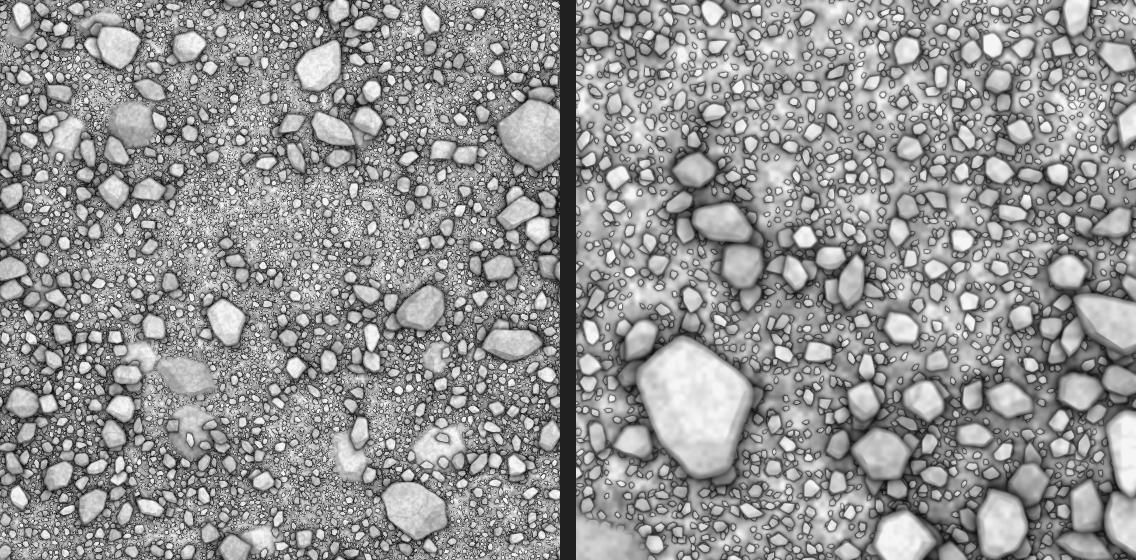
Left, the full canvas; right, a detail of the centre.
Reproduce this texture map procedurally as a three.js fragment shader.

```glsl
// Grey crushed gravel: dusty ground under layers of faceted stones, from grit to boulders.
// Each layer scatters one rounded polygon per grid cell, with facets, a dark rim and
// a contact shadow. Cells wrap around, so the map tiles.

varying vec2 vUv;

const float TAU = 6.28319;
const float EDGE = 0.001;          // half width of a smoothed edge
const vec2 LIGHT = vec2(0.35, 0.94);
const float GROUND_TONE = 0.73;
const float STONE_TONE = 0.76;     // darkest stone top
const float STONE_RANGE = 0.18;    // spread of stone tops
const float FACET_LIGHT = 0.10;
const float FACET_DARK = 0.17;
const float RIM_TONE = 0.60;
const float RIM_WIDTH = 0.005;
const float SHADOW = 0.64;
const float SHADOW_WIDTH = 0.006;
const float GRAIN = 0.20;
const int SIDES = 7;

float hash(vec2 p, float seed) {
  vec3 q = fract(p.xyx * vec3(0.1031, 0.1030, 0.0973) + seed * 0.137);
  q += dot(q, q.yzx + 33.33);
  return fract((q.x + q.y) * q.z);
}

// Value noise with n cells across, wrapping at the borders.
float noise(vec2 uv, float n) {
  vec2 p = uv * n, i = floor(p), f = fract(p);
  f = f * f * (3.0 - 2.0 * f);
  vec2 a = mod(i, n), b = mod(i + 1.0, n);
  return mix(mix(hash(a, 3.0), hash(vec2(b.x, a.y), 3.0), f.x),
             mix(hash(vec2(a.x, b.y), 3.0), hash(b, 3.0), f.x), f.y);
}

float fbm(vec2 uv, float n) {
  float sum = 0.0, amp = 0.53;
  for (int i = 0; i < 4; i++) {
    sum += amp * noise(uv, n);
    n *= 2.0;
    amp *= 0.5;
  }
  return sum;
}

// High where coarse stones gather, low in dusty patches.
float clumpMap(vec2 uv) {
  return 0.6 * noise(uv, 5.0) + 0.4 * noise(uv + 0.37, 11.0);
}

float smoothMax(float a, float b, float k) {
  float h = max(k - abs(a - b), 0.0) / k;
  return max(a, b) + 0.25 * h * h * k;
}

// Lays one layer of stones over tone; lengths inside are in cells.
void stones(inout float tone, vec2 uv, float n, float cover, float clump,
            float size, float spin, float buried, float surface, float seed) {
  vec2 p = uv * n;
  float soft = EDGE * n;
  for (int j = -1; j <= 1; j++) {
    for (int i = -1; i <= 1; i++) {
      vec2 cell = floor(p) + vec2(float(i), float(j));
      vec2 id = mod(cell, n);
      vec2 center = cell + 0.5 + 0.56 * (vec2(hash(id, seed), hash(id, seed + 1.0)) - 0.5);
      vec2 q = p - center;
      if (dot(q, q) > 0.85) continue;
      if (hash(id, seed + 2.0) > cover + clump * (clumpMap(center / n) - 0.5)) continue;

      // Local frame: turned and flattened.
      float r = size * mix(0.55, 1.0, hash(id, seed + 3.0));
      float angle = spin * (hash(id, seed + 4.0) - 0.5);
      float c = cos(angle), s = sin(angle);
      mat2 turn = mat2(c, -s, s, c);
      vec2 light = turn * LIGHT;
      q = turn * q;
      q.y *= mix(1.0, 1.75, hash(id, seed + 5.0));

      // Tilted top cut by sloping sides.
      float top = STONE_TONE + STONE_RANGE * hash(id, seed + 6.0);
      float shade = top;
      vec2 tilt = 0.5 * (vec2(hash(id, seed + 7.0), hash(id, seed + 8.0)) - 0.5);
      float height = 0.33 * r + dot(q, tilt);
      float d = -r;
      for (int k = 0; k < SIDES; k++) {
        float h = hash(id, seed + 9.0 + float(k)), g = fract(h * 57.3);
        float a = (float(k) + 0.75 * h) * TAU / float(SIDES);
        vec2 dir = vec2(cos(a), sin(a));
        float plane = dot(q, dir) - r * mix(0.72, 1.08, g);
        float slope = mix(0.5, 2.2, fract(h * 131.7));
        float side = top - FACET_DARK * slope * 0.45 + FACET_LIGHT * dot(dir, light);
        float w = soft + 0.03 * r;
        shade = mix(shade, side, smoothstep(-w, w, height + plane * slope));
        height = min(height, -plane * slope);
        d = smoothMax(d, plane, 0.16 * r);
      }
      d += 0.3 * r * (surface - 0.5);

      // Contact shadow, rim and body.
      float reach = min(0.26 * r, SHADOW_WIDTH * n);
      tone *= 1.0 - SHADOW * (1.0 - 0.75 * buried) * exp(-max(d, 0.0) / reach);
      float rim = smoothstep(0.0, min(0.2 * r, RIM_WIDTH * n), -d);
      shade *= mix(mix(RIM_TONE, 0.92, buried), 1.0, rim);
      float blur = soft + 0.12 * r * buried;
      tone = mix(tone, shade, 1.0 - smoothstep(-blur, blur, d));
    }
  }
}

void main() {
  float surface = fbm(vUv, 22.0);
  float grain = 0.5 * noise(vUv, 300.0) + 0.5 * noise(vUv + 0.21, 170.0) - 0.5;
  float crease = 1.0 - abs(2.0 * fbm(vUv + 0.43, 13.0) - 1.0);

  // Dusty ground, darker between gathered stones.
  float tone = GROUND_TONE + 0.25 * (surface - 0.5) - 0.22 * (clumpMap(vUv) - 0.5);
  tone += 1.3 * GRAIN * grain;

  // From grit to boulders: cells, cover, clumping, size, spin, burial.
  stones(tone, vUv, 160.0, 0.62, -0.2, 0.48, TAU, 0.0, surface, 0.0);
  stones(tone, vUv, 92.0, 0.60, 0.1, 0.48, TAU, 0.0, surface, 21.0);
  stones(tone, vUv, 54.0, 0.55, 0.5, 0.50, TAU, 0.0, surface, 42.0);
  stones(tone, vUv, 7.0, 0.36, 0.0, 0.42, 2.4, 1.0, surface, 63.0);
  stones(tone, vUv, 31.0, 0.46, 1.3, 0.52, TAU, 0.0, surface, 84.0);
  stones(tone, vUv, 16.0, 0.32, 1.2, 0.50, TAU, 0.0, surface, 105.0);
  stones(tone, vUv, 6.0, 0.30, 0.4, 0.44, 1.8, 0.0, surface, 126.0);

  // Mineral texture over everything.
  tone += 0.16 * (surface - 0.5) + GRAIN * grain;
  tone -= 0.09 * smoothstep(0.93, 1.0, crease) * smoothstep(0.5, 0.8, tone);
  gl_FragColor = vec4(vec3(clamp(tone, 0.08, 0.96)), 1.0);
}
```
